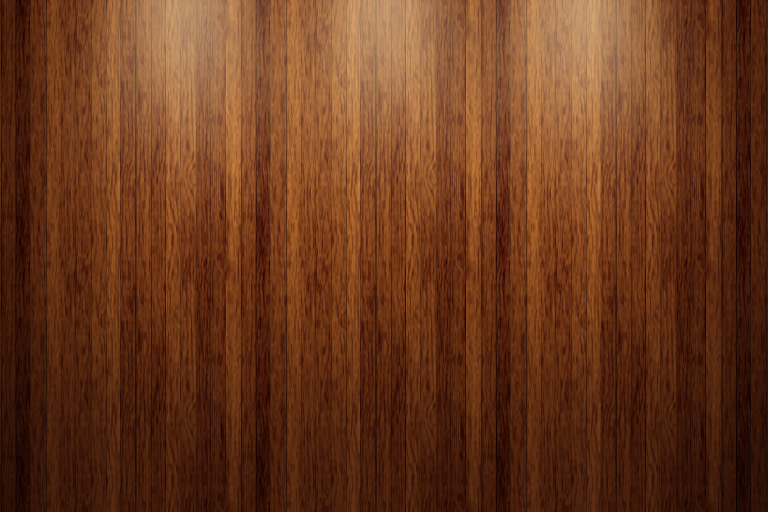
Give the GLSL for this texture, as a WebGL 1 fragment shader.

```glsl
precision highp float;
// Varnished upright wood planks under three lamps at the top edge.
// A square tile of sixteen planks repeats; grain is thin contours of stretched
// periodic noise, bent around knots, then lit by soft beams and a vignette.
uniform vec2 u_resolution;

#define TILE_SIZE 0.469
#define TILE_LEFT -0.25
#define PLANKS 16.0
#define SEAM_WIDTH 0.035
#define RING_FREQUENCY 1.7
#define RING_CONTRAST 0.24
#define FIBRE_CONTRAST 0.26
#define PORE_CONTRAST 0.30
#define STREAK_CONTRAST 0.26
#define TONE_CONTRAST 0.80
#define LAMP_SPACING 0.385
#define SHEEN_STRENGTH 0.63

const vec3 DARK_WOOD = vec3(0.295, 0.08, 0.026);
const vec3 LIGHT_WOOD = vec3(0.68, 0.39, 0.15);
const vec3 SHEEN_COLOR = vec3(0.86, 0.75, 0.60);

float hash(vec2 p) {
  vec3 q = fract(p.xyx * vec3(0.1031, 0.1030, 0.0973));
  q += dot(q, q.yzx + 33.33);
  return fract((q.x + q.y) * q.z);
}

// Value noise that wraps vertically after "period" cells
float wrapNoise(vec2 p, float period) {
  vec2 cell = floor(p);
  vec2 f = fract(p);
  f = f * f * (3.0 - 2.0 * f);
  float y0 = mod(cell.y, period);
  float y1 = mod(cell.y + 1.0, period);
  float low = mix(hash(vec2(cell.x, y0)), hash(vec2(cell.x + 1.0, y0)), f.x);
  float high = mix(hash(vec2(cell.x, y1)), hash(vec2(cell.x + 1.0, y1)), f.x);
  return mix(low, high, f.y);
}

// Base lightness of each plank in the tile, left to right
float plankTone(float id) {
  mat4 tones = mat4(0.02, 0.46, 0.74, 0.46,
                    0.44, 0.55, 0.80, 0.34,
                    0.42, 0.38, 0.66, 0.48,
                    0.24, 0.34, 0.68, 0.36);
  float tone = 0.0;
  for (int i = 0; i < 4; i++) {
    vec4 isPlank = 1.0 - step(0.5, abs(vec4(0.0, 1.0, 2.0, 3.0) + float(i) * 4.0 - id));
    tone += dot(tones[i], isPlank);
  }
  return mix(0.49, tone, TONE_CONTRAST);
}

vec3 woodColor(vec2 p) {
  // Slightly uneven plank widths
  float across = (p.x - TILE_LEFT) / TILE_SIZE * PLANKS;
  across += 0.05 * sin(across * 6.2831853 * 5.0 / PLANKS);
  float id = mod(floor(across), PLANKS);
  float u = fract(across);
  float v = fract((1.0 - p.y) / TILE_SIZE);
  float seed = id * 37.0;

  // Knot: some planks carry one, at a hashed height
  float hasKnot = step(0.55, hash(vec2(id, 5.0)));
  float knotY = hash(vec2(id, 9.0));
  vec2 toKnot = vec2(u - 0.3 - 0.4 * hash(vec2(id, 13.0)),
                     (fract(v - knotY + 0.5) - 0.5) * PLANKS * 0.5);
  float knot = hasKnot * exp(-dot(toKnot, toKnot) * 5.0);
  float core = hasKnot * exp(-dot(toKnot, toKnot) * 40.0);

  // Growth rings as thin dark lines, strong in some stretches
  float field = 2.0 * u + 1.5 * wrapNoise(vec2(u * 1.5 + seed, v * 5.0), 5.0)
              + 0.2 * wrapNoise(vec2(u * 4.0 + seed, v * 18.0), 18.0) + 1.1 * knot;
  float wave = 0.5 + 0.5 * sin(field * RING_FREQUENCY * 6.2831853);
  float figure = 0.25 + 1.1 * wrapNoise(vec2(u * 1.2 + seed + 7.0, v * 4.0), 4.0);
  float rings = (0.35 - wave * wave * wave) * figure;

  // Long fibres, short pores, sparse dark streaks and slow stains
  float fibre = wrapNoise(vec2(u * 7.0 + seed, v * 4.0), 4.0) - 0.5;
  float pores = wrapNoise(vec2(u * 13.0 + seed, v * 64.0), 64.0) - 0.5;
  float streak = smoothstep(0.55, 0.85, wrapNoise(vec2(u * 9.0 + seed + 3.0, v * 20.0), 20.0));
  float stain = wrapNoise(vec2(u + seed, v * 3.0), 3.0) - 0.5;

  float tone = plankTone(id) + RING_CONTRAST * rings + FIBRE_CONTRAST * fibre
             + PORE_CONTRAST * pores + STREAK_CONTRAST * (0.25 - streak)
             + 0.16 * stain - 0.28 * core;
  vec3 wood = mix(DARK_WOOD, LIGHT_WOOD, clamp(tone, -0.25, 1.15));

  // Fine joint: faint on some planks, broken along its length
  float pixel = PLANKS / (TILE_SIZE * u_resolution.y);
  float joint = 1.0 - smoothstep(SEAM_WIDTH - 0.4 * pixel, SEAM_WIDTH + 0.5 * pixel,
                                 min(u, 1.0 - u));
  float edge = mod(floor(across + 0.5), PLANKS);
  float depth = 0.14 + 0.42 * hash(vec2(edge, 21.0));
  depth *= 0.6 + 0.7 * wrapNoise(vec2(edge * 11.0, v * 14.0), 14.0);
  return wood * (1.0 - joint * depth);
}

void main() {
  vec2 p = vec2(gl_FragCoord.x - 0.5 * u_resolution.x, gl_FragCoord.y) / u_resolution.y;
  float drop = 1.0 - p.y;
  float side = abs(2.0 * gl_FragCoord.x / u_resolution.x - 1.0);

  // Lamp beams widen as they fall
  float beams = 0.0;
  float beamWidth = 0.145 + 0.14 * drop;
  for (int i = 0; i < 3; i++) {
    float offset = (p.x - (float(i) - 1.0) * LAMP_SPACING) / beamWidth;
    beams += exp(-offset * offset);
  }
  beams = min(beams, 1.15);

  float light = mix(0.54, 0.95, smoothstep(-0.05, 0.75, p.y));
  light += 0.24 * beams * exp(-drop * drop / 0.3);
  light *= 1.0 - 0.36 * pow(side, 4.0);
  float sheen = SHEEN_STRENGTH * beams * exp(-drop * drop / 0.08);

  // Shade turns redder as the light fades
  vec3 shade = pow(vec3(light), vec3(1.0, 1.25, 1.25));
  vec3 color = mix(woodColor(p) * shade, SHEEN_COLOR, clamp(sheen, 0.0, 0.75));
  gl_FragColor = vec4(color, 1.0);
}
```
